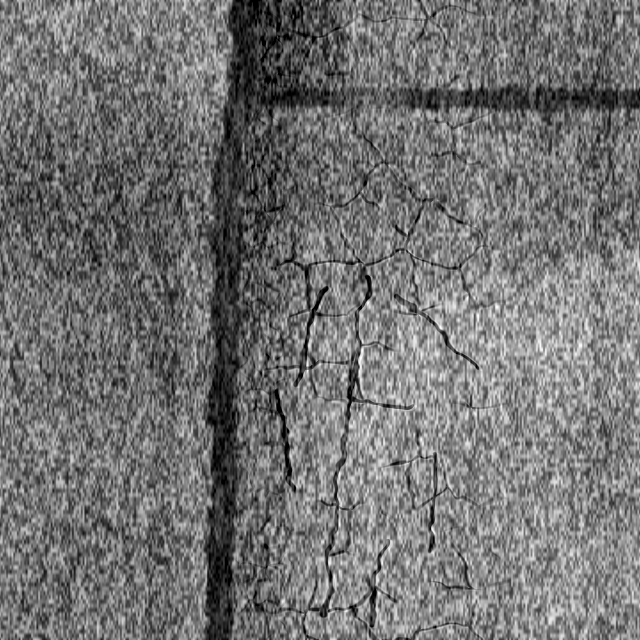
Reproduce this texture procedurally as a WebGL 2 fragment shader.

```glsl
#version 300 es
precision highp float;
// Weathered grey plaster: cracked slab beside two dark, ragged seams under fibrous grain.
uniform vec2 u_resolution;
out vec4 fragColor;

// Tones
const float LEFT_TONE = 0.43;
const float SLAB_TONE = 0.55;
const float SEAM_TONE = 0.11;
// Seams
const float SEAM_HALF_WIDTH = 0.020;
const float BEAM_HEIGHT = 0.846;
const float BEAM_HALF_WIDTH = 0.015;
// Cracks and relief
const vec2 CELL_COUNT = vec2(12.5, 13.5);
const vec2 CHIP_COUNT = vec2(48.0, 34.0);
const float CRACK_WIDTH = 0.0022;
const vec2 LIGHT_SHIFT = vec2(-0.0045, 0.0015);
const float CRACK_DEPTH = 0.36;
const float RIM_LIGHT = 0.15;
// Grain
const vec2 FINE_GRAIN = vec2(360.0, 150.0);
const vec2 BROAD_GRAIN = vec2(170.0, 65.0);

float hash(vec2 p) {
  vec3 q = fract(vec3(p.xyx) * 0.1031);
  q += dot(q, q.yzx + 33.33);
  return fract((q.x + q.y) * q.z);
}

float noise(vec2 p) {
  vec2 i = floor(p), f = fract(p);
  f = f * f * (3.0 - 2.0 * f);
  return mix(mix(hash(i), hash(i + vec2(1, 0)), f.x),
             mix(hash(i + vec2(0, 1)), hash(i + vec2(1, 1)), f.x), f.y);
}

// Signed noise, roughly -0.5 to 0.5
float wave(vec2 p) { return noise(p) - 0.5; }

// Distance to the border between the two nearest cell seeds
float cellBorder(vec2 p) {
  vec2 i = floor(p), f = fract(p), near = vec2(9.0), next = vec2(9.0);
  for (int y = -1; y <= 1; y++)
    for (int x = -1; x <= 1; x++) {
      vec2 g = vec2(x, y);
      vec2 s = g - f + 0.1 + 0.8 * vec2(hash(i + g), hash(i + g + 57.0));
      if (dot(s, s) < dot(near, near)) { next = near; near = s; }
      else if (dot(s, s) < dot(next, next)) next = s;
    }
  return dot(0.5 * (near + next), normalize(next - near));
}

float segment(vec2 p, vec2 a, vec2 b) {
  vec2 d = b - a;
  return length(p - a - d * clamp(dot(p - a, d) / dot(d, d), 0.0, 1.0));
}

// Soft window that is 1 between a and b
float window(float x, float a, float b, float soft) {
  return smoothstep(a - soft, a + soft, x) * (1.0 - smoothstep(b - soft, b + soft, x));
}

float blob(vec2 p, vec2 centre, vec2 size) {
  vec2 d = (p - centre) / size;
  return exp(-dot(d, d));
}

// Coverage of the crack network: cell borders plus the deep fissures
float cracks(vec2 p, float pixel) {
  vec2 q = p + 0.016 * vec2(wave(p * 24.0), wave(p * 24.0 + 31.0))
             + 0.007 * vec2(wave(p * 80.0), wave(p * 80.0 + 17.0));
  float reach = window(p.x, 0.42, 0.77, 0.07) * mix(1.0, 0.65, smoothstep(0.6, 0.8, p.y));
  float broken = smoothstep(0.25, 0.55, noise(p * 17.0 + 5.0));
  float width = CRACK_WIDTH * (0.5 + noise(p * 35.0));
  float net = 1.0 - smoothstep(width - pixel, width + 1.5 * pixel, cellBorder(q * CELL_COUNT) / CELL_COUNT.x);

  float deep = segment(q, vec2(0.572, 0.57), vec2(0.535, 0.33));
  deep = min(deep, segment(q, vec2(0.535, 0.33), vec2(0.512, 0.04)));
  deep = min(deep, segment(q, vec2(0.503, 0.55), vec2(0.465, 0.40)));
  deep = min(deep, segment(q, vec2(0.437, 0.39), vec2(0.455, 0.24)));
  deep = min(deep, segment(q, vec2(0.625, 0.53), vec2(0.745, 0.43)));
  deep = min(deep, segment(q, vec2(0.540, 0.37), vec2(0.640, 0.365)));
  deep = min(deep, segment(q, vec2(0.675, 0.29), vec2(0.680, 0.14)));
  deep = min(deep, segment(q, vec2(0.605, 0.16), vec2(0.575, 0.03)));
  float fissure = 1.0 - smoothstep(width, width + 2.0 * pixel, deep);
  return max(net * reach * broken * 0.85, fissure);
}

void main() {
  vec2 p = gl_FragCoord.xy / u_resolution;
  float pixel = 1.0 / min(u_resolution.x, u_resolution.y);

  // Upright seam path with fibrous, ragged sides
  float seamX = mix(0.343, 0.356, smoothstep(0.0, 0.7, p.y)) + 0.024 * smoothstep(0.72, 0.87, p.y);
  float fray = 0.012 * wave(p * vec2(60.0, 28.0)) + 0.010 * wave(p * vec2(150.0, 70.0));
  float across = p.x - seamX + fray;
  float slab = smoothstep(0.0, 0.02, across);

  // Broad tones of the left wall
  float left = LEFT_TONE + 0.07 * blob(p, vec2(0.12, 0.97), vec2(0.25, 0.16));
  left -= 0.10 * blob(p, vec2(0.11, 0.70), vec2(0.17, 0.13));
  left -= 0.06 * window(p.x, 0.24, 0.275, 0.015) * (1.0 - smoothstep(0.7, 0.9, p.y));
  left += 0.05 * window(p.x, 0.285, 0.325, 0.01);

  // Broad tones of the slab, with a faint slanted edge at the right
  float right = SLAB_TONE - 0.15 * (1.0 - smoothstep(0.39, 0.52, p.x));
  float slant = p.y - 0.575 - 0.21 * (p.x - 0.85);
  right -= 0.08 * smoothstep(-0.01, 0.03, slant);
  right += 0.08 * blob(p, vec2(0.86, 0.50), vec2(0.18, 0.12));
  right -= 0.05 * window(p.x, 0.925, 0.965, 0.01);
  right -= 0.16 * window(p.x, 0.38, 0.53, 0.02) * smoothstep(0.82, 0.87, p.y);
  float tone = mix(left, right, slab);
  tone += 0.10 * wave(p * 7.0) + 0.05 * wave(p * vec2(45.0, 3.0));

  // Chipped strip and cracks, lit from one side
  float chipZone = window(p.x, 0.37, 0.46, 0.03) * slab;
  vec2 chip = p + 0.012 * vec2(wave(p * 55.0), wave(p * 55.0 + 9.0));
  float chips = 1.0 - smoothstep(0.02, 0.13, cellBorder(chip * CHIP_COUNT));
  tone -= 0.15 * chips * chipZone * smoothstep(0.2, 0.7, noise(p * 40.0));
  tone += 0.20 * chipZone * (noise(p * vec2(110.0, 70.0)) - noise((p + LIGHT_SHIFT) * vec2(110.0, 70.0)));
  float dark = cracks(p, pixel);
  float rim = cracks(p + LIGHT_SHIFT, pixel) * (1.0 - dark);
  tone += slab * (RIM_LIGHT * rim - CRACK_DEPTH * dark);

  // Seams: upright one, then the level one that thins in the middle
  float upright = 1.0 - smoothstep(-0.005, 0.005, abs(across) - SEAM_HALF_WIDTH);
  float streak = 0.16 * smoothstep(0.5, 0.9, noise(p * vec2(130.0, 16.0)));
  float level = abs(p.y - BEAM_HEIGHT + 0.010 * wave(p * vec2(18.0, 40.0)) + 0.3 * fray);
  float beam = 1.0 - smoothstep(-0.005, 0.006, level - BEAM_HALF_WIDTH);
  beam *= smoothstep(0.36, 0.385, p.x) * (1.0 - 0.55 * window(p.x, 0.54, 0.63, 0.02));
  float seam = max(upright * 0.95, beam * 0.85);
  tone = mix(tone, SEAM_TONE + streak, seam);

  // Fibrous grain, weaker inside the seams
  float grain = 0.50 * wave(p * FINE_GRAIN) + 0.28 * wave(p * BROAD_GRAIN + 40.0);
  tone += grain * mix(1.0, 0.6, seam);
  fragColor = vec4(vec3(clamp(tone, 0.0, 1.0)), 1.0);
}
```
